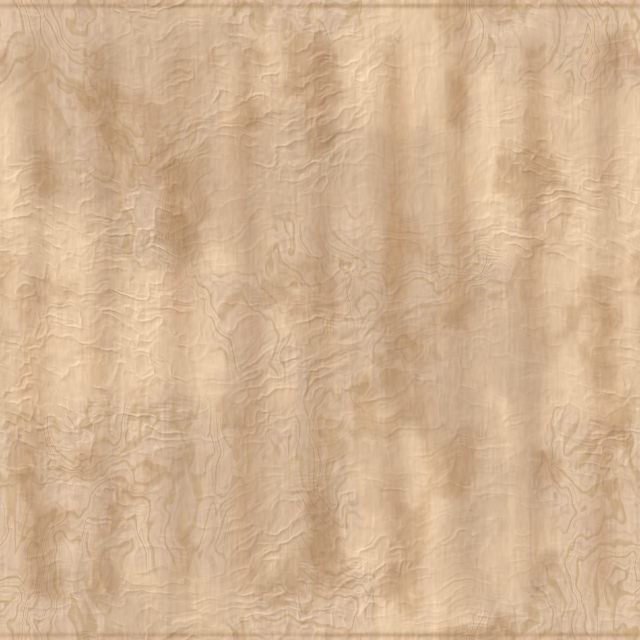
This texture is drawn by a WebGL 1 fragment shader. Its source:

```glsl
precision highp float;
// Worn sandy plaster with nine soft vertical stains, marbled veins and crinkled relief.
uniform vec2 u_resolution;

const float STRIPES = 9.0;
const vec3 SAND = vec3(0.825, 0.710, 0.590);
const vec3 CREAM = vec3(0.910, 0.790, 0.655);
const vec3 PALE = vec3(0.840, 0.735, 0.635);
const vec3 UMBER = vec3(0.670, 0.510, 0.355);
const vec3 MAUVE = vec3(0.680, 0.550, 0.440);
const vec3 OCHRE = vec3(0.750, 0.620, 0.430);

float hash(vec2 p) {
  vec3 q = fract(vec3(p.xyx) * 0.1031);
  q += dot(q, q.yzx + 33.33);
  return fract((q.x + q.y) * q.z);
}

// Value noise that wraps after the given number of cells
float noise(vec2 uv, vec2 cells, float seed) {
  vec2 p = uv * cells;
  vec2 i = floor(p);
  vec2 f = fract(p);
  f = f * f * f * (f * (f * 6.0 - 15.0) + 10.0);
  vec2 a = mod(i, cells) + seed;
  vec2 b = mod(i + 1.0, cells) + seed;
  return mix(mix(hash(a), hash(vec2(b.x, a.y)), f.x),
             mix(hash(vec2(a.x, b.y)), hash(b), f.x), f.y);
}

float fbm(vec2 uv, vec2 cells, float seed) {
  float sum = 0.0;
  float amp = 0.5;
  for (int k = 0; k < 5; k++) {
    sum += amp * noise(uv, cells, seed);
    cells *= 2.0;
    seed += 17.0;
    amp *= 0.5;
  }
  return sum / 0.96875;
}

vec2 warp(vec2 uv, vec2 cells, float amount, float seed) {
  return uv + amount * (vec2(fbm(uv, cells, seed), fbm(uv, cells, seed + 91.0)) - 0.5);
}

// Crinkled surface: sharp folds over a finer pitting
float relief(vec2 uv) {
  vec2 q = warp(uv, vec2(9.0), 0.10, 210.0);
  q.y += 0.035 * sin(6.28318 * uv.x);
  float folds = 1.0 - abs(2.0 * noise(q, vec2(34.0, 58.0), 5.0) - 1.0);
  float pits = 1.0 - abs(2.0 * noise(q, vec2(78.0, 120.0), 43.0) - 1.0);
  return folds * folds + 0.5 * pits;
}

// Soft stain in every column, wavering in place, width and strength
float stain(vec2 uv) {
  float column = floor(uv.x * STRIPES);
  float seed = 300.0 + 13.0 * column;
  float shift = 0.10 * (noise(uv, vec2(1.0, 7.0), seed) - 0.5);
  float d = fract(uv.x * STRIPES) - 0.5 + shift;
  float width = mix(0.10, 0.17, noise(uv, vec2(1.0, 9.0), seed + 5.0));
  float core = exp(-d * d / (2.0 * width * width));
  float halo = exp(-d * d / 0.10) - 0.08;
  float strength = mix(0.45, 1.0, fbm(uv, vec2(1.0, 5.0), seed + 9.0));
  float ends = smoothstep(0.03, 0.11, uv.y) * smoothstep(0.97, 0.90, uv.y);
  return (0.8 * core + 0.25 * max(halo, 0.0)) * strength * ends;
}

// Thin contour lines of a field
float veins(float field, float count, float width) {
  float d = abs(fract(field * count) - 0.5);
  return 1.0 - smoothstep(width * 0.4, width, d);
}

// Worn horizontal band
float edgeLine(float y, float center, float width) {
  float d = (y - center) / width;
  return exp(-d * d);
}

void main() {
  vec2 uv = gl_FragCoord.xy / u_resolution;

  // Cloudy ground with clean light patches
  float cloud = fbm(warp(uv, vec2(5.0), 0.12, 20.0), vec2(5.0, 4.0), 50.0);
  float clean = smoothstep(0.36, 0.62, cloud);
  vec3 color = mix(SAND, CREAM, clean);

  // Marbled islands with stretched veins
  vec2 swirl = warp(uv, vec2(5.0, 3.0), 0.24, 120.0);
  float field = fbm(swirl, vec2(5.0, 3.0), 160.0);
  float islands = smoothstep(0.46, 0.57, fbm(uv, vec2(4.0), 70.0));
  color = mix(color, PALE, 0.55 * islands);
  color = mix(color, OCHRE, 0.38 * islands * veins(field, 15.0, 0.16));
  color = mix(color, MAUVE, 0.16 * islands * veins(field + 0.02, 30.0, 0.22));

  // Stains, broken up by scraped fibres and blotches
  float fibre = fbm(uv, vec2(90.0, 5.0), 400.0);
  float blotch = fbm(uv, vec2(14.0, 11.0), 440.0);
  float wear = 0.5 + 0.55 * fibre + 0.5 * (blotch - 0.5);
  vec3 tint = mix(UMBER, MAUVE, smoothstep(0.35, 0.65, fbm(uv, vec2(9.0, 5.0), 480.0)));
  color = mix(color, tint, clamp(0.68 * stain(uv) * wear, 0.0, 0.75));
  color = mix(color, UMBER, 0.35 * smoothstep(0.55, 0.75, blotch));

  // Dark lines along the top and bottom edges
  float lines = edgeLine(uv.y, 0.991, 0.004) + edgeLine(uv.y, 0.008, 0.004);
  color = mix(color, UMBER, 0.6 * lines * mix(0.4, 1.0, fbm(uv, vec2(24.0, 2.0), 520.0)));

  // Vertical grain and relief lit from the upper left
  float grain = noise(uv, vec2(240.0, 22.0), 560.0) + noise(uv, vec2(310.0, 90.0), 600.0) - 1.0;
  vec2 towardLight = vec2(-0.0010, 0.0013);
  float slope = relief(uv - towardLight) - relief(uv + towardLight);
  float rough = mix(0.35, 1.0, smoothstep(0.35, 0.65, fbm(uv, vec2(6.0), 640.0)));
  color += vec3(1.0, 0.98, 0.92) * (0.028 * grain + 0.12 * rough * clamp(slope, -0.6, 0.6));
  color *= 1.0 + 0.07 * (fibre - 0.5);

  gl_FragColor = vec4(clamp(color, 0.0, 1.0), 1.0);
}
```
